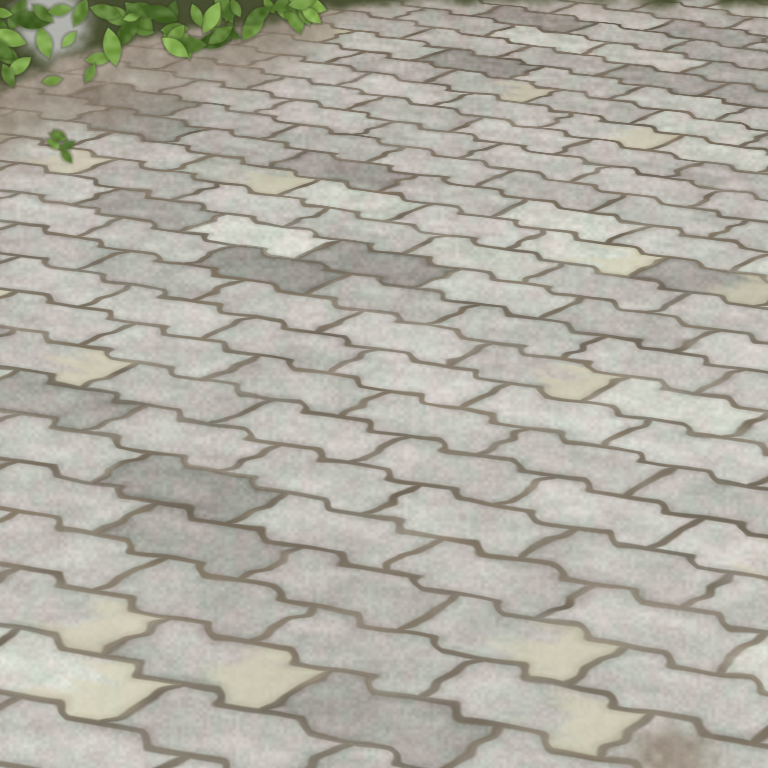
A WebGL 1 fragment shader for this texture:

```glsl
precision highp float;
uniform vec2 u_resolution;

float hash(vec2 p) {
  return fract(sin(dot(p, vec2(127.1, 311.7))) * 43758.5453);
}

float noise(vec2 p) {
  vec2 i = floor(p), f = fract(p);
  f = f * f * (3.0 - 2.0 * f);
  return mix(mix(hash(i), hash(i + vec2(1.0, 0.0)), f.x),
             mix(hash(i + vec2(0.0, 1.0)), hash(i + 1.0), f.x), f.y);
}

float fbm(vec2 p) {
  float sum = 0.0, amp = 0.5;
  for (int i = 0; i < 4; i++) {
    sum += amp * noise(p);
    p = p * 2.03 + 7.1;
    amp *= 0.5;
  }
  return sum / 0.9375;
}

// Slanted flats joined by short steps, two per paver
float waveEdge(float u) {
  float t = fract(2.0 * u) - 0.5;
  return 0.27 * (smoothstep(-0.15, 0.15, t) - 0.5 - t);
}

vec3 paving(vec2 p) {
  // Perspective: x runs along the courses, y counts them
  float depth = 1.0 - 0.027 * p.x + 1.018 * p.y;
  vec2 ground = vec2(5.5 * p.x + 12.0 * p.y - 8.154,
                     -7.79 * p.x + 28.25 * p.y - 11.9) / depth;
  vec2 g = ground + 0.07 * (vec2(noise(ground * 5.0), noise(ground * 5.0 + 31.0)) - 0.5);

  // Wavy courses in running bond
  float v = g.y - waveEdge(g.x);
  float row = floor(v);
  float u = g.x - 0.5 * row;
  vec2 id = vec2(floor(u), row);
  vec2 cell = vec2(fract(u), fract(v));
  float longGap = min(cell.y, 1.0 - cell.y);
  float endGap = 2.0 * min(cell.x, 1.0 - cell.x);
  float gap = min(longGap, endGap);

  // Paver tone, stains and grain
  float tone = hash(id + 3.7);
  vec3 color = vec3(0.765, 0.758, 0.728) + 0.075 * (tone - 0.5);
  color -= 0.11 * step(0.86, hash(id + 19.3));
  color += vec3(0.05, 0.06, 0.05) * step(0.88, hash(id + 41.9));
  color += 0.16 * (fbm(ground * vec2(5.0, 3.0)) - 0.5);
  color += 0.07 * (noise(p * 210.0) - 0.5);
  color += vec3(0.035, -0.02, 0.0) * (noise(p * 60.0 + 9.0) - 0.5);
  float cream = step(0.9, hash(id + 67.0)) * smoothstep(0.45, 0.8, cell.x + 0.4 * noise(g * 6.0) - 0.2);
  color = mix(color, vec3(0.84, 0.82, 0.71), 0.65 * cream);

  // Worn rim and sunken joint
  float blur = max(0.055, 30.0 / (depth * u_resolution.y));
  float wear = 0.55 + 0.45 * noise(ground * 2.7 + 14.0);
  color -= 0.07 * (1.0 - smoothstep(0.03, 0.2, gap));
  float joint = 1.0 - smoothstep(0.025, 0.025 + blur, gap);
  vec3 jointColor = mix(vec3(0.41, 0.38, 0.33), vec3(0.52, 0.47, 0.4), noise(ground * 3.0));
  color = mix(color, jointColor, joint * wear);
  return color - vec3(0.04, 0.05, 0.05) * (1.0 - smoothstep(0.0, 0.4, p.y));
}

// Pointed leaf centred on the origin, negative inside
float leafShape(vec2 p, float angle, float size) {
  float c = cos(angle), s = sin(angle);
  p = vec2(c * p.x + s * p.y, c * p.y - s * p.x) / size;
  return (abs(p.y) - 0.45 * (1.0 - p.x * p.x)) * size;
}

float bedEdge(float x) {
  return 0.135 * exp(-4.0 * x) * (1.0 - smoothstep(0.36, 0.47, x));
}

void main() {
  vec2 p = gl_FragCoord.xy / u_resolution;
  p.y = 1.0 - p.y;
  float pixel = 1.0 / u_resolution.y;
  vec3 color = paving(p);

  // Soil washed over the far corner and a bare patch near the front
  float rough = fbm(p * 22.0);
  float soilLine = 0.21 * exp(-2.4 * p.x) * (1.0 - smoothstep(0.3, 0.55, p.x));
  float soil = 1.0 - smoothstep(-0.05, 0.05, p.y - soilLine + 0.08 * (rough - 0.5));
  float patchDist = length((p - vec2(0.87, 0.985)) * vec2(0.75, 1.2));
  soil = max(soil, 1.0 - smoothstep(0.02, 0.07, patchDist + 0.06 * (rough - 0.5)));
  vec3 soilColor = vec3(0.56, 0.51, 0.45) + 0.22 * (fbm(p * 70.0) - 0.5);
  color = mix(color, soilColor, 0.75 * soil);

  // Shaded bed with pale stones
  float bed = 1.0 - smoothstep(-0.012, 0.012, p.y - 0.8 * bedEdge(p.x) + 0.04 * (rough - 0.5));
  float pale = 1.0 - smoothstep(0.03, 0.06, length(p - vec2(0.07, 0.03)) + 0.04 * (rough - 0.5));
  color = mix(color, mix(vec3(0.25, 0.28, 0.16), vec3(0.7, 0.71, 0.69), pale), 0.9 * bed);

  // Leaves scattered along the bed, the last few as a lone sprig
  for (int i = 0; i < 64; i++) {
    float n = float(i);
    vec2 r = vec2(hash(vec2(n, 1.3)), hash(vec2(n, 8.9)));
    float x = 0.42 * pow(r.x, 1.3);
    vec2 center = vec2(x, bedEdge(x) * (0.1 + 1.1 * r.y));
    float size = 0.012 + 0.014 * hash(vec2(n, 4.1));
    if (i > 58) {
      center = vec2(0.073, 0.188) + 0.03 * (r - 0.5);
      size = 0.011;
    }
    float d = leafShape(p - center, 3.0 * (hash(vec2(n, 6.7)) - 0.5), size);
    vec3 leaf = mix(vec3(0.27, 0.38, 0.16), vec3(0.53, 0.68, 0.33), hash(vec2(n, 2.2)));
    leaf += 0.15 * (noise(p * 120.0) - 0.5);
    color = mix(color, vec3(0.2, 0.24, 0.12), 0.35 * (1.0 - smoothstep(0.0, 0.006, d)));
    color = mix(color, leaf, 1.0 - smoothstep(-pixel, pixel, d));
  }

  gl_FragColor = vec4(clamp(color, 0.0, 1.0), 1.0);
}
```
